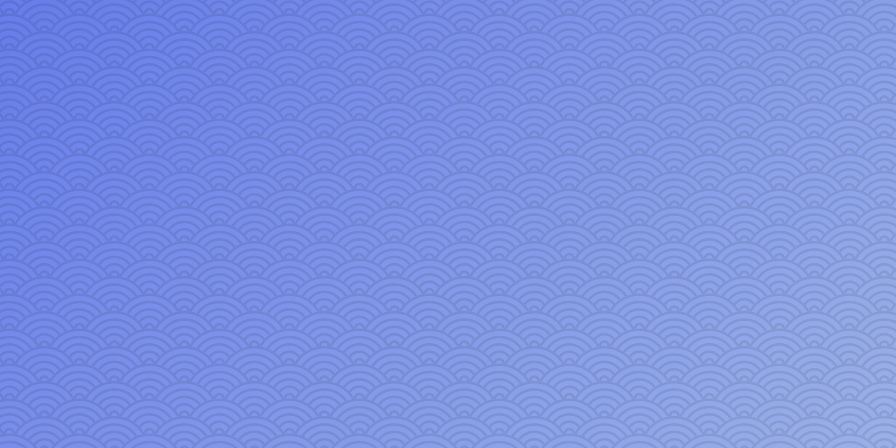
This pattern is drawn by a Shadertoy shader. Its source:

```glsl
const float RADII_PER_HEIGHT = 12.8;        // canvas height in scale radii
const vec2 FIRST_CENTER = vec2(1.267, 0.917); // lattice origin, in radii
const float ROW_STEP = 0.5;                 // vertical distance between rows
const float RING_PITCH = 0.21;
const float RING_WIDTH = 0.073;
const float INNER_RINGS = 4.0;              // rings inside the outer rim
const float INK_OPACITY = 0.09;
const vec3 GRADIENT_START = vec3(0.40, 0.49, 0.92);
const vec3 GRADIENT_END = vec3(0.605, 0.69, 0.91);

// Ink of the concentric rings at distance r from a scale's centre
float ringInk(float r, float pixel) {
    float fromRim = 1.0 - 0.5 * RING_WIDTH - r;
    float ring = clamp(round(fromRim / RING_PITCH), 0.0, INNER_RINGS);
    float d = abs(fromRim - ring * RING_PITCH) - 0.5 * RING_WIDTH;
    return 1.0 - smoothstep(-0.5 * pixel, 0.5 * pixel, d);
}

// Overlapping scales, composited from the back row to the front row
float scaleInk(vec2 p, float pixel) {
    float frontRow = floor((p.y - 1.0) / ROW_STEP);
    float ink = 0.0;
    for (int i = 4; i >= 0; i--) {
        float row = frontRow + float(i);
        float shift = mod(row, 2.0);
        float dx = mod(p.x - shift + 1.0, 2.0) - 1.0;
        float r = length(vec2(dx, p.y - row * ROW_STEP));
        float coverage = 1.0 - smoothstep(-0.5 * pixel, 0.5 * pixel, r - 1.0);
        ink = mix(ink, ringInk(r, pixel), coverage);
    }
    return ink;
}

void mainImage(out vec4 fragColor, in vec2 fragCoord) {
    float pixel = RADII_PER_HEIGHT / iResolution.y;
    vec2 p = fragCoord * pixel - FIRST_CENTER;

    // Diagonal gradient from upper left to lower right
    float t = (fragCoord.x + iResolution.y - fragCoord.y)
            / (iResolution.x + iResolution.y);
    vec3 color = mix(GRADIENT_START, GRADIENT_END, t);

    color *= 1.0 - INK_OPACITY * scaleInk(p, pixel);
    fragColor = vec4(color, 1.0);
}
```
